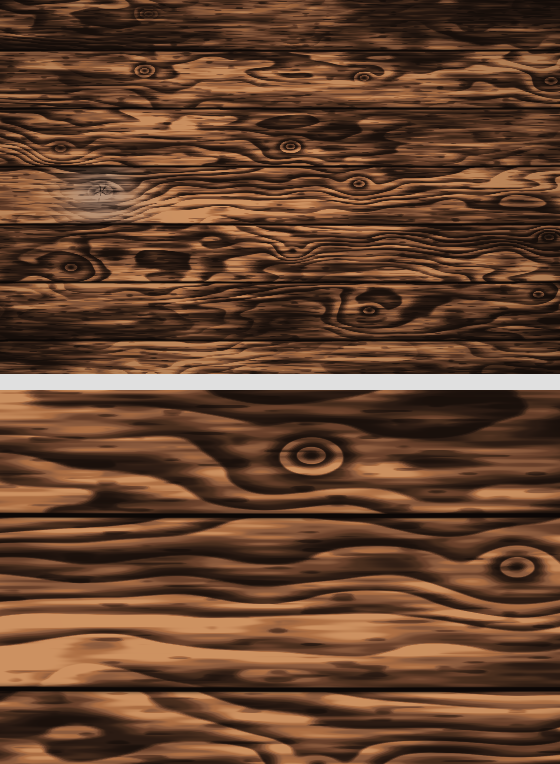
Top: the whole. Bottom: its middle third, enlarged.
A WebGL 2 fragment shader for this texture:

```glsl
#version 300 es
precision highp float;
// Weathered dark wood: seven rows of horizontal boards, split by black seams.
// Grain lines are contours of a warped height field bent around scattered
// knots; grain, fibres and stain sum to a tone that indexes a colour ramp.

uniform vec2 u_resolution;
out vec4 fragColor;

// Lengths are in canvas heights.
const float BOARD_HEIGHT = 0.155;
const float BOARD_SHIFT = 0.065;
const float SEAM_HALF_WIDTH = 0.0021;
const float SEAM_SHADOW = 0.007;
const float GRAIN_DENSITY = 27.0;
const float GRAIN_WARP = 13.0;
const float KNOT_SPACING = 0.62;
const float KNOT_CHANCE = 0.65;
const float KNOT_RING_DENSITY = 105.0;
const vec2 KNOT_STRETCH = vec2(1.7, 1.0);
const vec2 EYE_KNOT = vec2(0.27, 0.488);
const float EYE_SIZE = 0.052;
const vec2 LIGHT_CENTER = vec2(0.45, 0.48);
const vec3 SEAM_COLOR = vec3(0.045, 0.028, 0.022);
const vec3 WOOD[6] = vec3[6](
  vec3(0.16, 0.10, 0.07), vec3(0.27, 0.17, 0.11), vec3(0.39, 0.24, 0.16),
  vec3(0.52, 0.34, 0.23), vec3(0.64, 0.41, 0.25), vec3(0.76, 0.54, 0.36));
const float STOPS[6] = float[6](0.13, 0.40, 0.66, 0.83, 0.92, 0.98);

float hash(vec2 p) {
  vec3 q = fract(vec3(p.xyx) * 0.1031);
  q += dot(q, q.yzx + 33.33);
  return fract((q.x + q.y) * q.z);
}

float noise(vec2 p) {
  vec2 i = floor(p), f = fract(p);
  f = f * f * (3.0 - 2.0 * f);
  return mix(mix(hash(i), hash(i + vec2(1, 0)), f.x),
             mix(hash(i + vec2(0, 1)), hash(i + vec2(1, 1)), f.x), f.y);
}

float fbm(vec2 p) {
  float sum = 0.0, weight = 0.53;
  for (int i = 0; i < 4; i++) {
    sum += weight * noise(p);
    p = p * 2.03 + 19.7;
    weight *= 0.5;
  }
  return sum;
}

// Bends the grain into rings around one knot and returns its dark core.
float addKnot(vec2 offset, float size, inout float grain) {
  float radius = length(offset / KNOT_STRETCH);
  float reach = exp(-pow(radius / size, 2.0));
  grain = mix(grain, radius * KNOT_RING_DENSITY, reach);
  return exp(-pow(radius / (0.33 * size), 2.0));
}

vec3 woodRamp(float tone) {
  vec3 color = WOOD[0] * mix(0.6, 1.0, smoothstep(0.0, STOPS[0], tone));
  for (int i = 1; i < 6; i++)
    color = mix(color, WOOD[i], smoothstep(STOPS[i - 1], STOPS[i], tone));
  return color;
}

void main() {
  vec2 p = gl_FragCoord.xy / u_resolution.y;
  vec2 uv = gl_FragCoord.xy / u_resolution;
  float pixel = 1.0 / u_resolution.y;

  // Board layout, with slightly uneven seams.
  float wobble = 0.002 * (noise(vec2(p.x * 6.0, 3.0)) - 0.5);
  float row = (p.y + BOARD_SHIFT + wobble) / BOARD_HEIGHT;
  float board = floor(row);
  float across = (fract(row) - 0.5) * BOARD_HEIGHT;
  vec2 q = p + vec2(board * 17.3 + 5.0, board * 3.1 + 9.0);

  // Grain field: long waves, a little raggedness, then knots.
  float grain = across * GRAIN_DENSITY
    + GRAIN_WARP * (fbm(q * vec2(1.5, 5.5)) - 0.5)
    + 0.5 * noise(q * vec2(14.0, 55.0));
  float core = 0.0;
  float cell = floor(p.x / KNOT_SPACING);
  for (float i = -1.0; i <= 1.0; i++) {
    vec2 id = vec2(cell + i + 20.0, board + 7.0);
    if (hash(id) > KNOT_CHANCE) continue;
    vec2 jitter = vec2(hash(id + 31.0), hash(id + 57.0));
    float x = (cell + i + 0.2 + 0.6 * jitter.x) * KNOT_SPACING;
    float size = mix(0.016, 0.042, hash(id + 83.0));
    vec2 offset = vec2(p.x - x, across - (jitter.y - 0.5) * 0.1);
    core = max(core, 0.7 * addKnot(offset, size, grain));
  }

  // One large grey knot with radial cracks, confined to its own board.
  vec2 eye = p - EYE_KNOT;
  float onBoard = step(abs(board - floor((EYE_KNOT.y + BOARD_SHIFT) / BOARD_HEIGHT)), 0.5);
  float eyeCore = 0.0;
  if (onBoard > 0.5) eyeCore = addKnot(eye, EYE_SIZE, grain);
  float spokes = abs(cos(2.5 * atan(eye.y, eye.x + 0.0001) + 2.0 * noise(p * 60.0)));
  float cracks = eyeCore * smoothstep(0.88, 1.0, spokes);

  // Each growth ring brightens slowly and ends on a sharp dark edge.
  float ring = fract(grain);
  float profile = smoothstep(0.0, 0.7, ring) * (1.0 - smoothstep(0.86, 1.0, ring)) - 0.46;
  float ringFade = 1.0 - smoothstep(0.3, 0.8, fwidth(grain));
  float ringStrength = mix(0.5, 2.6, smoothstep(0.3, 0.7, noise(q * vec2(2.0, 9.0) + 40.0)));

  // Tone: stain, fibres, golden streaks, pits and uneven light.
  vec2 fromLight = uv - LIGHT_CENTER;
  float falloff = dot(fromLight, fromLight);
  float streaks = smoothstep(0.62, 0.9, noise(q * vec2(5.0, 75.0) + 11.0));
  float pits = smoothstep(0.7, 0.92, noise(q * vec2(34.0, 250.0)));
  float tone = 5.2 * (fbm(q * vec2(2.4, 15.0) + 70.0) - 0.5)
    + 1.7 * (noise(q * vec2(9.0, 150.0)) - 0.5)
    + 1.5 * (noise(q * vec2(22.0, 310.0)) - 0.5)
    + profile * ringStrength * ringFade
    + 1.3 * streaks - 1.1 * pits
    + 0.6 * (hash(vec2(board, 4.0)) - 0.5)
    + 0.2 - 2.3 * falloff
    - 1.3 * core - 0.5 * eyeCore - 2.0 * cracks;
  vec3 color = woodRamp(1.0 / (1.0 + exp(-1.6 * tone)));

  // Worn grey tint around the large knot.
  float grey = dot(color, vec3(0.35, 0.45, 0.2));
  float worn = 0.55 * onBoard * exp(-dot(eye, eye) / 0.012);
  color = mix(color, grey * vec3(1.08, 1.0, 0.96), worn);

  // Seams: soft shadow, faint lit lip on the board below, black gap.
  float edge = 0.5 * BOARD_HEIGHT - abs(across);
  float lip = smoothstep(0.003, 0.0045, edge) * (1.0 - smoothstep(0.005, 0.007, edge));
  color *= mix(0.62, 1.0, smoothstep(0.0, SEAM_SHADOW, edge));
  color += WOOD[2] * 0.25 * lip * step(0.0, across) * noise(q * vec2(12.0, 3.0));
  float gap = 1.0 - smoothstep(SEAM_HALF_WIDTH - pixel, SEAM_HALF_WIDTH + pixel, edge);
  color = mix(color, SEAM_COLOR, gap);

  color *= 1.06 - 0.5 * falloff;
  fragColor = vec4(color, 1.0);
}
```
